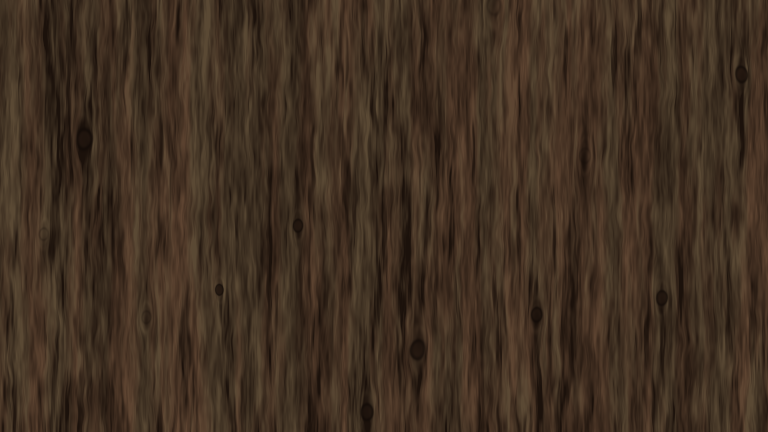
Give the GLSL for this texture, as a Shadertoy shader.

```glsl
#define FIBRE_SCALE vec2(95.0, 12.0)
#define STREAK_SCALE vec2(40.0, 2.2)
#define BAND_SCALE vec2(9.0, 0.8)
#define TINT_SCALE vec2(24.0, 1.6)
#define KNOT_COUNT 12
#define KNOT_RADIUS 0.018
#define DARK_WOOD vec3(0.105, 0.066, 0.042)
#define RED_WOOD vec3(0.362, 0.262, 0.189)
#define OLIVE_WOOD vec3(0.346, 0.281, 0.201)
#define KNOT_CORE vec3(0.130, 0.084, 0.056)
#define KNOT_RIM vec3(0.065, 0.038, 0.024)

float hash(vec2 p) {
    vec3 q = fract(vec3(p.xyx) * 0.1031);
    q += dot(q, q.yzx + 33.33);
    return fract((q.x + q.y) * q.z);
}

float noise(vec2 p) {
    vec2 cell = floor(p);
    vec2 f = fract(p);
    f = f * f * (3.0 - 2.0 * f);
    vec2 e = vec2(1.0, 0.0);
    return mix(mix(hash(cell), hash(cell + e.xy), f.x),
               mix(hash(cell + e.yx), hash(cell + e.xx), f.x), f.y);
}

// Layered noise, normalised to 0..1
float fbm(vec2 p) {
    float sum = 0.0, weight = 0.5, total = 0.0;
    for (int i = 0; i < 3; i++) {
        sum += weight * noise(p);
        total += weight;
        p = p * 2.03 + vec2(17.3, 41.7);
        weight *= 0.65;
    }
    return sum / total;
}

// Centre in xy, radius in z; stratified along the width
vec3 knotAt(int i, float aspect) {
    float k = float(i);
    float x = (k + 0.1 + 0.8 * hash(vec2(k, 3.0))) / float(KNOT_COUNT);
    float y = hash(vec2(k * 7.0 + 2.0, 19.0));
    float size = mix(0.55, 1.2, hash(vec2(k, 53.0)));
    return vec3(x * aspect, y, KNOT_RADIUS * size);
}

void mainImage(out vec4 fragColor, in vec2 fragCoord) {
    vec2 p = fragCoord / iResolution.y;
    float aspect = iResolution.x / iResolution.y;
    float pixel = 1.0 / iResolution.y;

    // Knots part the grain and leave dark trails above and below
    vec2 grain = p;
    float trail = 0.0, core = 0.0, rim = 0.0, halo = 0.0;
    for (int i = 0; i < KNOT_COUNT; i++) {
        vec3 knot = knotAt(i, aspect);
        vec2 d = p - knot.xy;
        d.x += 0.006 * (noise(vec2(p.y * 22.0, float(i) * 9.0)) - 0.5);
        float r = length(d * vec2(1.0, 0.72)) / knot.z;
        float flow = length(d * vec2(0.8, 0.32)) / knot.z;
        grain.x -= 0.8 * d.x * exp(-flow * flow);

        float side = d.x / (knot.z * 0.55);
        float reach = abs(d.y) / (knot.z * 7.0);
        trail += exp(-side * side - reach * reach) * (0.5 + 0.5 * hash(vec2(float(i), 71.0)));
        float edge = pixel / knot.z;
        float solid = step(0.3, hash(vec2(float(i), 97.0)));
        core = max(core, solid * (1.0 - smoothstep(0.75 - edge, 0.85 + edge, r)));
        rim = max(rim, (0.3 + 0.6 * solid) * exp(-pow((r - 0.85) / 0.2, 2.0)));
        halo = max(halo, exp(-pow((flow - 0.95) / 0.16, 2.0)) * exp(-side * side * 0.2));
    }

    // Slight waver of the fibres
    grain.x += 0.006 * (noise(p * vec2(9.0, 5.0)) - 0.5);
    grain.x += 0.005 * (noise(p * vec2(45.0, 24.0) + 60.0) - 0.5);

    // Tone from fine fibres, longer streaks and broad bands
    float fibre = fbm(grain * FIBRE_SCALE) - 0.5;
    float hair = noise(grain * vec2(210.0, 20.0) + 820.0) - 0.5;
    float streak = fbm(grain * STREAK_SCALE + 130.0) - 0.5;
    float band = fbm(grain * BAND_SCALE + 270.0) - 0.5;
    float tone = 0.63 + 0.95 * fibre + 0.28 * hair + 0.62 * streak + 0.48 * band;

    // Narrow dark pores gathered along the streaks
    float pore = fbm(grain * vec2(64.0, 4.5) + 410.0);
    float gather = fbm(grain * vec2(14.0, 1.2) + 530.0) - 0.5;
    tone -= 0.42 * smoothstep(0.56, 0.78, pore + 0.4 * gather);
    tone -= 0.50 * min(trail, 1.0);
    tone += 0.10 * halo;

    // Warm and olive strands
    float tint = fbm(grain * TINT_SCALE + 690.0) + 0.3 * fibre;
    vec3 lightWood = mix(RED_WOOD, OLIVE_WOOD, smoothstep(0.30, 0.70, tint));
    vec3 color = mix(DARK_WOOD, lightWood, clamp(tone, 0.0, 1.03));

    // Knot faces
    color = mix(color, KNOT_CORE * (1.0 + 0.5 * fibre), 0.9 * core);
    color = mix(color, KNOT_RIM, 0.75 * rim);

    fragColor = vec4(color, 1.0);
}
```
